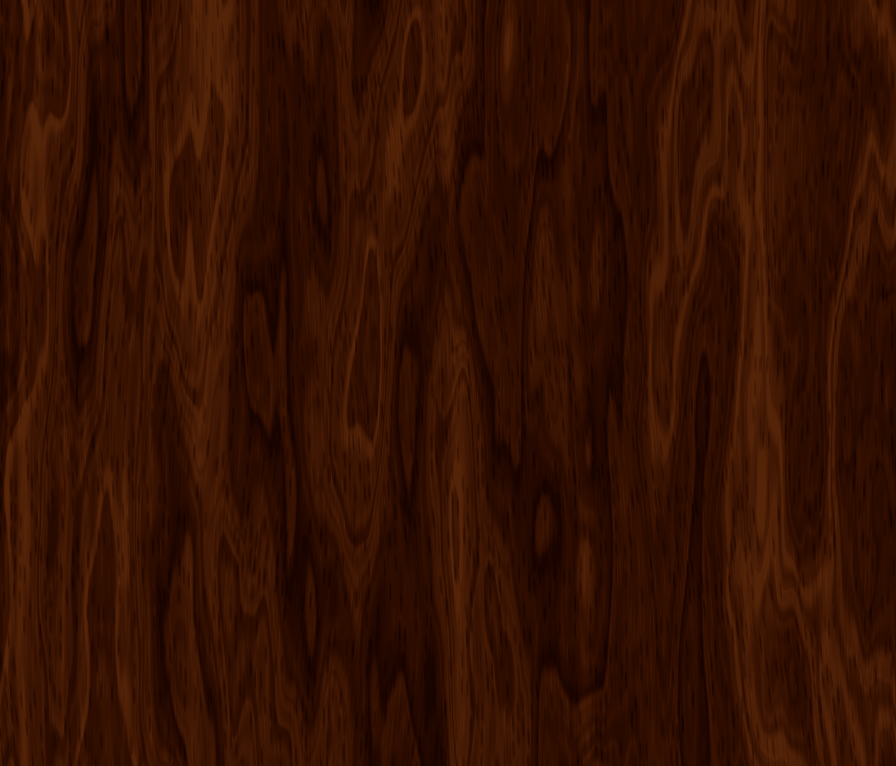
Write a WebGL 2 fragment shader that draws this texture.

```glsl
#version 300 es
precision highp float;

uniform vec2 u_resolution;
out vec4 outColor;

// Palette, from deep heartwood to pale grain
const vec3 DARK_WOOD = vec3(0.09, 0.01, 0.0);
const vec3 MID_WOOD = vec3(0.19, 0.055, 0.0);
const vec3 PALE_WOOD = vec3(0.33, 0.14, 0.03);

// Lengths are in canvas heights
const vec2 FIGURE_SCALE = vec2(24.0, 3.6);
const vec2 RAGGED_SCALE = vec2(90.0, 14.0);
const float RAGGED_AMOUNT = 0.025;
const float GROWTH_SLOPE = 1.2;
const float RING_DENSITY = 6.0;
const float RING_DEPTH = 0.3;
const float BASE_TONE = 0.59;
const float STREAK_DEPTH = 0.13;
const float CREST_GLOW = 0.2;
const vec2 PORE_GRID = vec2(150.0, 30.0);
const float PORE_DEPTH = 0.24;
const vec2 FIBRE_GRID = vec2(230.0, 14.0);
const float FIBRE_DEPTH = 0.11;

float hash(vec2 p) {
    return fract(sin(dot(p, vec2(127.1, 311.7))) * 43758.5);
}

// Layered, bent sines turned a little further at each octave
float waves(vec2 p) {
    const mat2 TURN = mat2(0.8, 0.6, -0.6, 0.8);
    float sum = 0.0;
    float amplitude = 0.5;
    for (int i = 0; i < 4; i++) {
        float shift = float(i) * 2.1;
        float across = sin(p.x + 1.3 * sin(p.y * 0.9 + shift));
        float along = cos(p.y + 1.1 * sin(p.x * 0.7 + shift));
        sum += amplitude * across * along;
        p = TURN * p * 1.7 + vec2(3.1, 1.7);
        amplitude *= 0.48;
    }
    return sum;
}

// Short upright dashes, one per occupied cell of staggered columns
float dashes(vec2 p, vec2 grid, float density) {
    vec2 q = p * grid;
    q.y += 50.0 * hash(vec2(floor(q.x), 7.0));
    vec2 cell = floor(q);
    vec2 local = fract(q) - 0.5;
    local.x += 0.3 * (hash(cell + 17.0) - 0.5) + 0.15 * local.y;
    float width = 1.0 - smoothstep(0.08, 0.35, abs(local.x));
    float span = 1.0 - smoothstep(0.15, 0.48, abs(local.y));
    return width * span * step(1.0 - density, hash(cell));
}

// Growth rings: a slow darkening with a crisp outer edge
float rings(float growth) {
    float phase = growth * RING_DENSITY;
    float position = fract(phase);
    float edge = clamp(fwidth(phase) * 1.5, 0.14, 0.5);
    float profile = smoothstep(0.0, 0.75, position)
                  * (1.0 - smoothstep(1.0 - edge, 1.0, position));
    return profile * hash(vec2(floor(phase), 3.0));
}

// Wide and narrow colour bands that follow the growth lines
float bands(float growth) {
    return 0.18 * sin(growth * 5.0 + 0.6)
         + 0.11 * sin(growth * 13.0 + 2.0)
         + 0.08 * sin(growth * 29.0 + 1.0)
         + 0.06 * sin(growth * 61.0);
}

vec3 woodColor(float tone) {
    vec3 lower = mix(DARK_WOOD, MID_WOOD, clamp(tone * 2.0, 0.0, 1.0));
    return mix(lower, PALE_WOOD, clamp(tone * 2.0 - 1.0, 0.0, 1.0));
}

void main() {
    vec2 p = gl_FragCoord.xy / u_resolution.y;

    // Grain coordinate drifts sideways along the board
    vec2 grain = p;
    grain.x += 0.012 * sin(p.y * 4.0 + p.x * 6.0)
             + 0.004 * sin(p.y * 11.0 + p.x * 17.0);

    // Arched figure
    float growth = waves(p * FIGURE_SCALE + vec2(1.3, 0.4))
                 + RAGGED_AMOUNT * waves(p * RAGGED_SCALE)
                 + GROWTH_SLOPE * p.x;
    float tone = BASE_TONE + bands(growth) - RING_DEPTH * rings(growth);

    // Straight streaks, strongest on the left
    float straightness = mix(0.25, 1.0, 1.0 - smoothstep(0.05, 0.4, p.x));
    float streak = sin(grain.x * 300.0 + 3.0 * sin(grain.x * 37.0))
                 * (0.6 + 0.4 * sin(grain.x * 71.0));
    tone += STREAK_DEPTH * straightness * streak;

    // Thin pale crests
    float crest = 0.5 + 0.5 * sin(grain.x * 26.0 + 1.5 * sin(grain.x * 9.0));
    tone += CREST_GLOW * pow(crest, 30.0);

    // Fibres and pores
    float paleFibre = dashes(grain, FIBRE_GRID, 0.5);
    float darkFibre = dashes(grain + vec2(0.37, 0.61), FIBRE_GRID, 0.5);
    tone += FIBRE_DEPTH * (paleFibre - darkFibre);
    tone -= PORE_DEPTH * dashes(grain, PORE_GRID, 0.35);

    outColor = vec4(woodColor(tone), 1.0);
}
```
